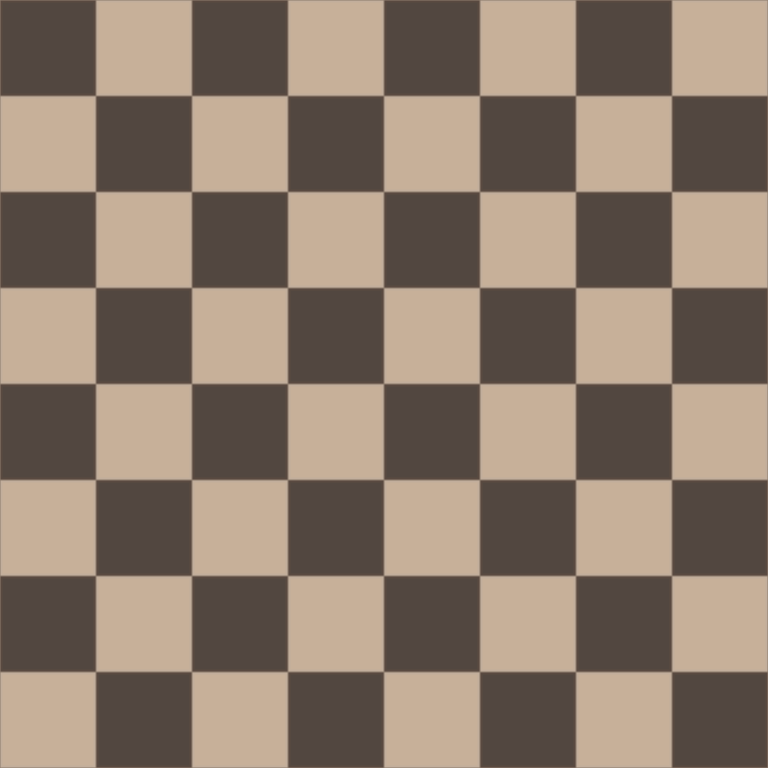
Write a Shadertoy shader that draws this pattern.

```glsl
// Eight by eight checkerboard in dark brown and tan, with softly toned square rims.

void mainImage(out vec4 fragColor, in vec2 fragCoord) {
    vec2 board = 8.0 * fragCoord / iResolution.xy;

    // Distance from each axis' nearest cell boundary, in cells
    vec2 edge = 0.5 - abs(fract(board) - 0.5);

    // Alternating signs per axis, fading through zero at the boundaries
    vec2 parity = 1.0 - 2.0 * mod(floor(board), 2.0);
    vec2 softness = max(vec2(0.011), 4.0 / iResolution.xy);
    vec2 wave = parity * clamp(edge / softness, 0.0, 1.0);
    float tan_cover = 0.5 + 0.5 * wave.x * wave.y;

    // Thin rim where both tones shift slightly
    float rim = 1.0 - smoothstep(0.018, 0.036, min(edge.x, edge.y));
    vec3 darkTone = mix(vec3(0.32, 0.28, 0.25), vec3(0.35, 0.288, 0.25), rim);
    vec3 lightTone = mix(vec3(0.78, 0.69, 0.60), vec3(0.76, 0.683, 0.61), rim);

    fragColor = vec4(mix(darkTone, lightTone, tan_cover), 1.0);
}
```
